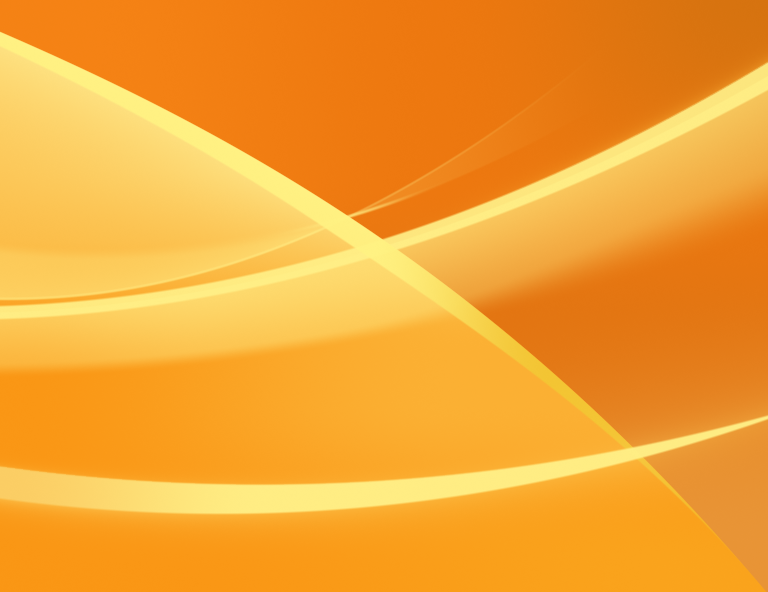
A Shadertoy shader for this background:

```glsl
float curve(float x, float start, float slope, float bend) {
    return start + x * (slope + x * bend);
}

// Coverage between two heights, each edge with its own softness
float band(float y, float low, float high, float softLow, float softHigh) {
    return smoothstep(low - softLow, low + softLow, y)
         * (1.0 - smoothstep(high - softHigh, high + softHigh, y));
}

float hash(vec2 p) {
    return fract(sin(dot(p, vec2(12.9898, 78.233))) * 43758.5453);
}

void mainImage(out vec4 fragColor, in vec2 fragCoord) {
    vec2 p = fragCoord / iResolution.xy;
    float x = p.x, y = p.y;
    float edge = 1.0 / iResolution.y;
    vec3 lemon = vec3(1.0, 0.94, 0.53);
    vec3 honey = vec3(0.995, 0.87, 0.45);

    // Deep orange backdrop
    vec3 topColor = mix(vec3(0.96, 0.51, 0.08), vec3(0.93, 0.47, 0.06), smoothstep(0.1, 0.6, x));
    topColor = mix(topColor, vec3(0.84, 0.45, 0.06), smoothstep(0.55, 1.0, x) * smoothstep(0.5, 1.0, y));
    vec3 lowColor = mix(vec3(0.89, 0.46, 0.07), vec3(0.91, 0.58, 0.21), smoothstep(0.55, 0.1, y + 0.25 - 0.25 * x));
    vec3 color = mix(lowColor, topColor, smoothstep(0.45, 0.7, y));

    // Amber sheet below the falling diagonal
    float diagonal = curve(x, 0.946, -0.56, -0.189) - 0.2 * x * x * x;
    float depth = diagonal - y;
    float inside = smoothstep(-edge, edge, depth);
    vec3 amber = mix(vec3(0.98, 0.59, 0.08), vec3(0.985, 0.69, 0.2), smoothstep(0.0, 0.6, x) * smoothstep(0.05, 0.32, y));
    amber = mix(amber, vec3(0.98, 0.64, 0.11), smoothstep(0.2, 0.9, x) * (1.0 - smoothstep(0.05, 0.25, y)));
    float sheen = exp(-max(depth, 0.0) * 4.5) * smoothstep(0.42, 0.72, y);
    amber = mix(amber, vec3(0.985, 0.72, 0.25), smoothstep(0.4, 0.6, y));
    amber = mix(amber, vec3(0.995, 0.9, 0.53), sheen);
    color = mix(color, amber, inside);

    // Broad veil hanging under the rising stripe
    float rise = curve(x, 0.483, 0.042, 0.37);
    float riseWidth = 0.022 + 0.025 * x * x * x;
    float veilLow = curve(x, 0.366, 0.02, 0.24);
    float veilSoft = mix(0.014, 0.06, smoothstep(0.45, 1.0, x));
    float veil = band(y, veilLow + 0.6 * veilSoft, rise - 0.5 * riseWidth, veilSoft, edge);
    float veilHeight = clamp((y - veilLow) / (rise - veilLow), 0.0, 1.0);
    float veilAlpha = mix(mix(0.32, 0.85, veilHeight), mix(0.5, 0.98, veilHeight), inside);
    color = mix(color, honey, veil * veilAlpha * mix(0.75, 1.0, smoothstep(0.0, 0.3, x)));

    // Twisted wisp, pinched where its two edges cross
    float wispA = curve(x, 0.58, -0.145, 0.582);
    float wispB = curve(x, 0.495, -0.0145, 0.705);
    float wispLow = min(wispA, wispB), wispHigh = max(wispA, wispB);
    float openLeft = 1.0 - smoothstep(0.4, 0.48, x);
    float wispFade = 1.0 - smoothstep(0.48, 0.8, x);
    float wisp = band(y, wispLow, wispHigh, 1.5 * edge, mix(2.0 * edge, 0.012, openLeft));
    float wispHeight = clamp((y - wispLow) / max(wispHigh - wispLow, 0.004), 0.0, 1.0);
    color = mix(color, honey, wisp * mix(0.18 * wispFade, mix(0.75, 0.4, wispHeight), openLeft));
    float thread = 1.0 - smoothstep(0.0, 0.004, abs(y - wispB));
    color = mix(color, lemon, thread * wispFade * mix(0.3, 0.55, openLeft));
    float pinch = (1.0 - smoothstep(0.0, 0.005, abs(y - wispA))) * exp(-pow((x - 0.465) / 0.06, 2.0));
    color = mix(color, lemon, 0.7 * pinch);

    // Rising stripe with a faint halo on its upper side
    float halo = exp(-max(y - rise, 0.0) / 0.012) * step(rise, y);
    color = mix(color, vec3(0.98, 0.68, 0.2), 0.45 * halo * smoothstep(0.45, 0.9, x));
    float stripe = band(y, rise - riseWidth, rise, 1.5 * edge, 1.5 * edge);
    color = mix(color, lemon, 0.92 * stripe);

    // Diagonal rim, tapering toward the lower right
    float rimWidth = (0.024 + 0.05 * x) * (1.0 - smoothstep(0.4, 1.0, x));
    float rim = band(y, diagonal - rimWidth, diagonal, 1.5 * edge, edge);
    vec3 rimColor = mix(vec3(1.0, 0.95, 0.51), vec3(0.95, 0.78, 0.2), smoothstep(0.48, 0.72, x));
    color = mix(color, rimColor, 0.9 * rim * (1.0 - smoothstep(0.85, 1.0, x)));

    // Bottom ribbon and its glow
    float ribbonHigh = curve(x, 0.212, -0.181, 0.267);
    float ribbonLow = curve(x, 0.158, -0.181, 0.315);
    float under = exp(-max(ribbonLow - y, 0.0) / mix(0.016, 0.04, x)) * step(y, ribbonHigh);
    float over = exp(-max(y - ribbonHigh, 0.0) / mix(0.006, 0.025, x)) * step(ribbonHigh, y);
    color = mix(color, vec3(0.99, 0.8, 0.35), under * mix(0.6, 0.25, x) + over * 0.25);
    float ribbon = band(y, ribbonLow, ribbonHigh, 1.5 * edge, 1.5 * edge);
    vec3 ribbonColor = mix(vec3(0.985, 0.81, 0.4), lemon, smoothstep(0.0, 0.35, x));
    color = mix(color, ribbonColor, 0.95 * ribbon);

    // Fine dither against banding
    color += (hash(fragCoord) - 0.5) / 255.0;
    fragColor = vec4(clamp(color, 0.0, 1.0), 1.0);
}
```
